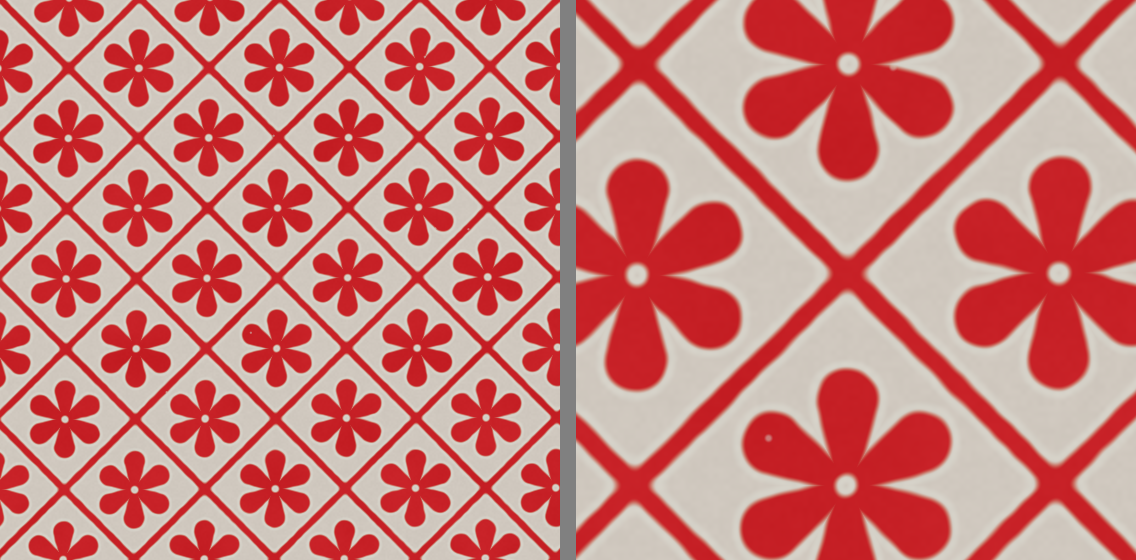
Left: the whole. Right: its middle third, enlarged.
Give the GLSL for this pattern, as a Shadertoy shader.

```glsl
// Red six-petal flowers in a diagonal trellis, printed on warm grey paper.
#define PERIOD 0.2508
#define ORIGIN vec2(0.4961, 0.6289)
#define SKEW vec2(0.0099, 0.0041)
#define LINE_HALF 0.0056
#define PETAL_START 0.0117
#define PETAL_END 0.0508
#define PETAL_RADII vec2(0.0082, 0.0182)
#define HOLE_RADIUS 0.0068
#define EDGE_SOFT 0.0021
#define PAPER vec3(0.812, 0.782, 0.745)
#define RED vec3(0.775, 0.122, 0.145)
#define GRAIN 0.022

const float PI = 3.14159265;

float hash(vec2 p) {
    vec3 q = fract(vec3(p.xyx) * 0.1031);
    q += dot(q, q.yzx + 33.33);
    return fract((q.x + q.y) * q.z);
}

float noise(vec2 p) {
    vec2 i = floor(p), f = fract(p);
    f = f * f * (3.0 - 2.0 * f);
    return mix(mix(hash(i), hash(i + vec2(1, 0)), f.x),
               mix(hash(i + vec2(0, 1)), hash(i + vec2(1, 1)), f.x), f.y);
}

float smoothMin(float a, float b, float k) {
    float h = max(k - abs(a - b), 0.0) / k;
    return min(a, b) - h * h * k * 0.25;
}

// Capsule along +y whose radius grows from r.x to r.y over length h.
float taperedCapsule(vec2 p, vec2 r, float h) {
    float b = (r.x - r.y) / h;
    float a = sqrt(1.0 - b * b);
    float k = dot(p, vec2(-b, a));
    if (k < 0.0) return length(p) - r.x;
    if (k > a * h) return length(p - vec2(0.0, h)) - r.y;
    return dot(p, vec2(a, b)) - r.x;
}

// Fold the plane into one sector, then draw a single petal and the eye.
float flower(vec2 p) {
    float radius = length(p);
    float angle = mod(atan(p.x, p.y) + PI / 6.0, PI / 3.0) - PI / 6.0;
    vec2 q = radius * vec2(abs(sin(angle)), cos(angle));
    q.y -= PETAL_START;
    float petal = taperedCapsule(q, PETAL_RADII, PETAL_END - PETAL_START);
    return max(min(petal, radius - PETAL_START), HOLE_RADIUS - radius);
}

// Sparse pale flecks where the ink missed the paper.
float flecks(vec2 uv) {
    vec2 g = uv * 26.0, id = floor(g);
    vec2 centre = 0.2 + 0.6 * vec2(hash(id + 3.1), hash(id + 8.7));
    float d = length(fract(g) - centre);
    return step(0.95, hash(id + 17.0)) * (1.0 - smoothstep(0.02, 0.08, d));
}

void mainImage(out vec4 fragColor, in vec2 fragCoord) {
    vec2 uv = fragCoord / iResolution.y;
    float soft = max(EDGE_SOFT, 0.75 / iResolution.y);

    // Slightly skewed lattice, turned into diagonal cells
    vec2 d = uv - ORIGIN;
    vec2 lattice = (d - SKEW * d.yx) / PERIOD;
    vec2 diagonal = vec2(lattice.x + lattice.y, lattice.x - lattice.y);
    vec2 cell = floor(diagonal + 0.5);
    vec2 f = diagonal - cell;

    // Trellis lines, with ink filling the crossings a little
    vec2 toLine = (0.5 - abs(f)) * PERIOD * sqrt(0.5);
    float trellis = smoothMin(toLine.x, toLine.y, 0.007) - LINE_HALF;

    // Flower with a small shift in each cell
    vec2 jitter = vec2(hash(cell + 41.0), hash(cell + 73.0)) - 0.5;
    vec2 local = vec2(f.x + f.y, f.x - f.y) * 0.5 * PERIOD;
    float bloom = flower(local - jitter * 0.0015);

    // Ink with an uneven edge and a pale rim around it
    float shape = min(trellis, bloom) + (noise(uv * 90.0) - 0.5) * 0.0012;
    float ink = 1.0 - smoothstep(-soft, soft, shape);
    float rim = smoothstep(0.0, 0.003, shape) * (1.0 - smoothstep(0.003, 0.0075, shape));

    vec3 paper = PAPER + vec3(0.025, 0.04, 0.04) * rim;
    vec3 red = RED + 0.03 * (noise(uv * 14.0) - 0.5);
    red = mix(red, PAPER, 0.55 * flecks(uv));
    vec3 color = mix(paper, red, ink);
    color -= vec3(0.0, 0.0, 0.16) * ink * (1.0 - ink);

    // Fine paper grain
    float grain = 0.6 * noise(uv * 300.0) + 0.4 * noise(uv * 110.0) - 0.5;
    color += GRAIN * grain * (1.0 - 0.4 * ink);
    fragColor = vec4(clamp(color, 0.0, 1.0), 1.0);
}
```
